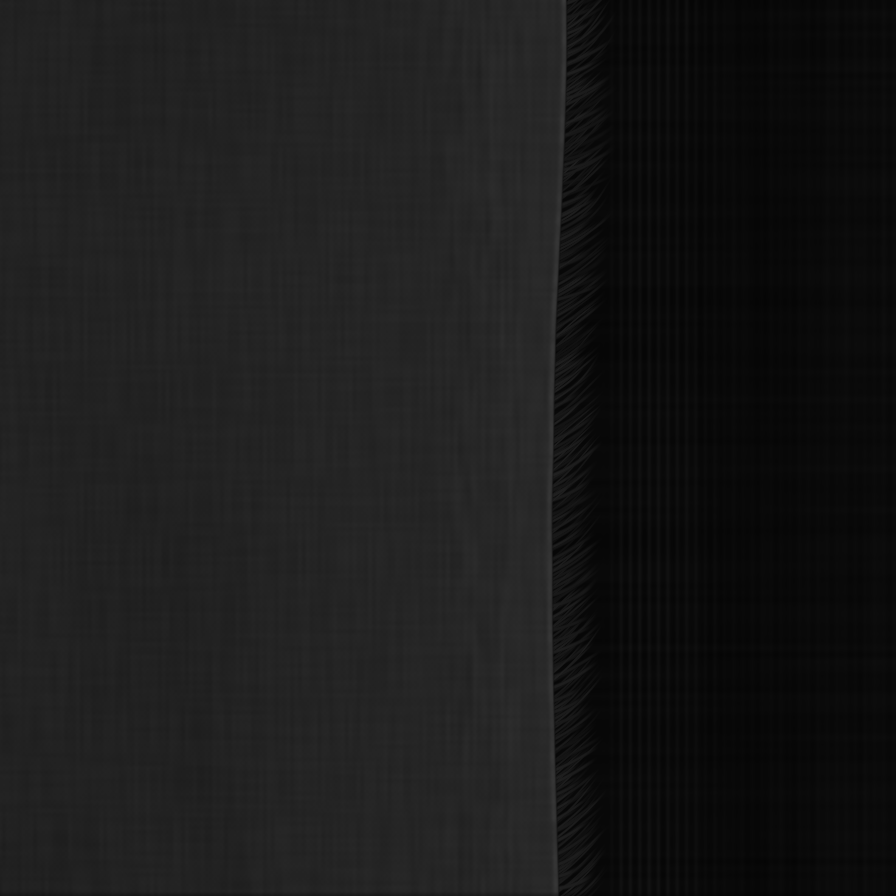
This texture is drawn by a WebGL 1 fragment shader. Its source:

```glsl
precision highp float;
uniform vec2 u_resolution;

float hash(vec2 p) {
  vec3 q = fract(vec3(p.xyx) * 0.1031);
  q += dot(q, q.yzx + 33.33);
  return fract((q.x + q.y) * q.z);
}

float noise(vec2 p) {
  vec2 i = floor(p), f = fract(p);
  f = f * f * (3.0 - 2.0 * f);
  return mix(mix(hash(i), hash(i + vec2(1.0, 0.0)), f.x),
             mix(hash(i + vec2(0.0, 1.0)), hash(i + vec2(1.0)), f.x), f.y);
}

// Left border of the fringe, bowing inward below the middle
float hemEdge(float y) {
  return 0.616 + 0.016 * smoothstep(0.4, 1.0, y) + 0.007 * smoothstep(0.35, 0.0, y)
       + 0.002 * (noise(vec2(y * 14.0, 3.0)) - 0.5);
}

// Fine woven grain from crossed threads
float weave(vec2 p) {
  float warp = noise(vec2(p.x * 230.0, p.y * 16.0)) - 0.5;
  float weft = noise(vec2(p.x * 18.0, p.y * 210.0) + 40.0) - 0.5;
  float grid = sin(p.x * 1000.0) * sin(p.y * 900.0);
  return 0.016 * warp + 0.010 * weft + 0.002 * grid;
}

float cloth(vec2 p, float edge) {
  float shade = 0.129 + 0.012 * smoothstep(0.1, 0.5, p.x);
  shade += 0.013 * smoothstep(0.47, 0.60, p.x);
  shade += 0.010 * (noise(p * vec2(5.0, 3.0)) - 0.5);

  // Soft fold rising from the lower border
  float fold = p.x - (0.277 - 0.21 * p.y);
  shade -= 0.008 * smoothstep(-0.08, 0.0, fold) * smoothstep(0.012, 0.0, fold)
         * smoothstep(0.38, 0.1, p.y);

  // Vertical puckers beside the hem
  float band = smoothstep(0.47, 0.52, p.x) * smoothstep(0.61, 0.56, p.x);
  shade += band * 0.020 * (noise(vec2(p.x * 120.0 + noise(p * 30.0), p.y * 24.0)) - 0.5);
  shade += band * 0.003 * sin(p.x * 620.0);

  // Bright selvage thread
  float selvage = exp(-pow((p.x - edge + 0.003) / 0.0033, 2.0));
  shade += selvage * (0.035 + 0.025 * noise(vec2(p.y * 90.0, 8.0)));
  return shade + weave(p);
}

float backdrop(vec2 p) {
  float shade = 0.030 + 0.009 * smoothstep(0.85, 1.0, p.x);
  float stripe = 0.5 + 0.5 * sin((p.x - 0.68) * 600.0);
  float fade = smoothstep(0.67, 0.70, p.x) * mix(1.0, 0.2, smoothstep(0.72, 0.84, p.x));
  shade += 0.034 * stripe * stripe * fade * (0.7 + 0.3 * noise(vec2(p.x * 30.0, p.y * 6.0)));
  float bars = noise(vec2(p.x * 3.0, p.y * 130.0)) - 0.5;
  float columns = noise(vec2(p.x * 150.0, p.y * 3.0)) - 0.5;
  return shade + 0.012 * bars + 0.012 * columns * smoothstep(0.68, 0.76, p.x);
}

// Overlapping layers of loose strands curving up to the right
float fringe(vec2 p, float edge) {
  float t = (p.x - edge) / 0.056;
  float light = 0.0;
  for (int i = 0; i < 4; i++) {
    float layer = float(i);
    float bend = noise(vec2(p.y * 16.0, layer * 7.0)) - 0.5;
    float lift = t * (0.018 + 0.008 * layer) + 0.014 * t * t + 0.022 * bend * t;
    float row = (p.y - lift) * (76.0 + 13.0 * layer) + 5.0 * layer;
    float id = floor(row);
    float seed = hash(vec2(id, layer + 2.0));
    float offset = abs(fract(row) - 0.3 - 0.4 * seed);
    float reach = 0.5 + 0.55 * hash(vec2(id, layer + 19.0));
    float strand = smoothstep(0.28, 0.04, offset) * smoothstep(reach, reach - 0.35, t);
    light = max(light, strand * (0.35 + 0.65 * seed));
  }
  return light * smoothstep(-0.03, 0.04, t) * mix(1.0, 0.65, clamp(t, 0.0, 1.0));
}

void main() {
  vec2 p = gl_FragCoord.xy / u_resolution;
  float edge = hemEdge(p.y);
  float soft = max(0.0015, 1.0 / u_resolution.x);

  float dark = backdrop(p) + 0.095 * fringe(p, edge);
  float shade = mix(cloth(p, edge), dark, smoothstep(-soft, soft, p.x - edge));

  // Faint falloff along the lower border
  shade *= 0.75 + 0.25 * smoothstep(0.0, 0.006, p.y);
  gl_FragColor = vec4(vec3(clamp(shade, 0.0, 1.0)), 1.0);
}
```
